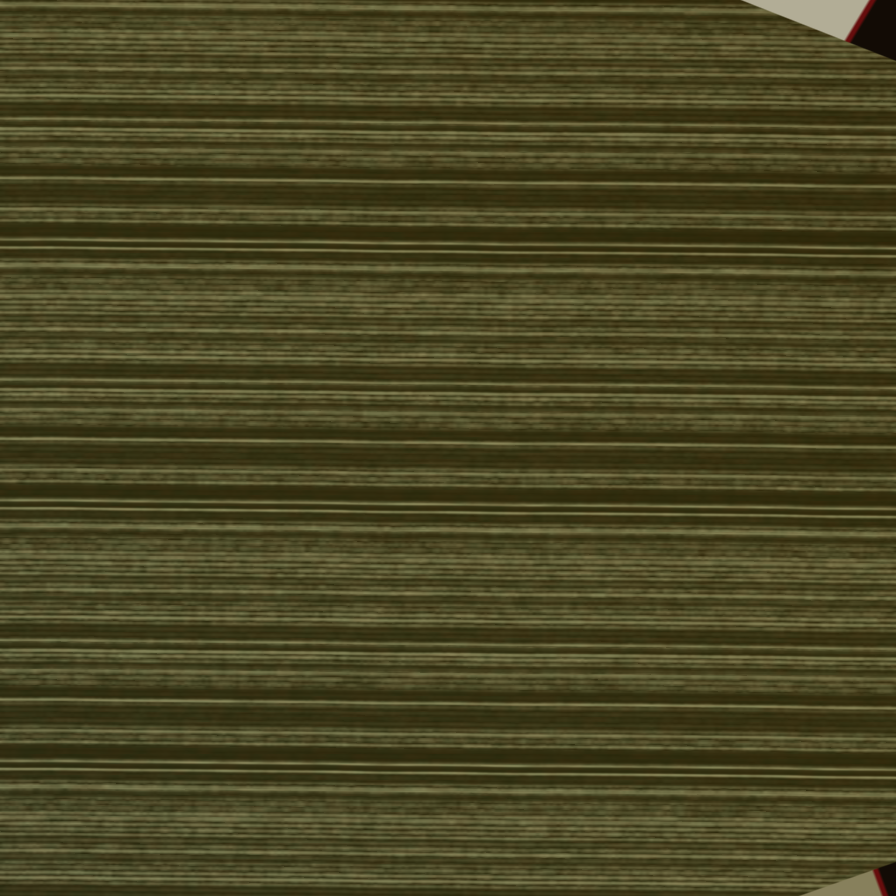
Reproduce this texture procedurally as a WebGL 2 fragment shader.

```glsl
#version 300 es
precision highp float;
// Woven olive fabric: one band of fine threads, dark gaps and bright cords,
// repeated about three and a half times down the canvas with a slight tilt.
// Noise along each thread breaks it into flecks; pale tabs cover two corners.

uniform vec2 u_resolution;
out vec4 outColor;

const float PERIOD = 0.291;        // height of one repeat
const float OFFSET = 0.267;        // first cord, measured from the top
const float TILT = 0.0098;         // drop of the threads from left to right
const float THREADS = 48.0;        // fine threads in one repeat
const float CORD_WIDTH = 0.0016;
const float BASE_TONE = 0.39;
const float THREAD_CONTRAST = 0.17;
const float FLECK = 0.34;
const float GRAIN = 0.10;

const vec3 SHADOW = vec3(0.175, 0.155, 0.04);
const vec3 STRAW = vec3(0.56, 0.55, 0.37);
const vec3 TAB_PALE = vec3(0.70, 0.68, 0.59);
const vec3 TAB_DULL = vec3(0.53, 0.50, 0.36);
const vec3 TAB_DARK = vec3(0.07, 0.045, 0.02);
const vec3 TAB_RED = vec3(0.40, 0.05, 0.05);

// Cords: place in the repeat, brightness
const vec2 CORDS[11] = vec2[11](
  vec2(0.0, 0.75), vec2(0.031, 0.62), vec2(0.102, 0.65), vec2(0.212, 0.38),
  vec2(0.34, 0.25), vec2(0.447, 0.48), vec2(0.537, 0.65), vec2(0.577, 0.55),
  vec2(0.65, 0.48), vec2(0.765, 0.72), vec2(0.882, 0.52));

// Dark gaps: place in the repeat, half width, depth
const vec3 GAPS[11] = vec3[11](
  vec3(0.015, 0.013, 0.9), vec3(0.055, 0.022, 0.75), vec3(0.125, 0.014, 0.6),
  vec3(0.30, 0.018, 0.45), vec3(0.37, 0.016, 0.5), vec3(0.50, 0.032, 0.75),
  vec3(0.558, 0.012, 0.7), vec3(0.63, 0.013, 0.6), vec3(0.735, 0.024, 0.85),
  vec3(0.82, 0.05, 0.75), vec3(0.965, 0.032, 0.9));

float hash(vec2 p) {
  return fract(sin(dot(p, vec2(12.9898, 78.233))) * 43758.5453);
}

// Smooth noise along x, independent for each row
float threadNoise(float x, float row) {
  float i = floor(x);
  return mix(hash(vec2(i, row)), hash(vec2(i + 1.0, row)), smoothstep(0.0, 1.0, x - i));
}

float wrapDistance(float a, float b) {
  return abs(fract(a - b + 0.5) - 0.5);
}

// Signed distance to the line through a and b
float side(vec2 p, vec2 a, vec2 b) {
  vec2 d = normalize(b - a), e = p - a;
  return d.x * e.y - d.y * e.x;
}

float weaveTone(vec2 p, float px) {
  float wobble = (threadNoise(p.x * 14.0, 3.0) - 0.5) * 0.001;
  float band = (p.y - TILT * p.x + wobble - OFFSET) / PERIOD;
  float row = floor(band * THREADS);

  // Fine threads, with the same strength order in every repeat
  float ridge = -cos(6.28318 * band * THREADS);
  float visible = 1.0 - smoothstep(0.3, 0.6, px * THREADS / PERIOD);
  float strength = hash(vec2(mod(row, THREADS), 7.0));
  float tone = BASE_TONE + (strength - 0.5) * 0.16;
  tone += THREAD_CONTRAST * (0.5 + strength) * ridge * visible;

  // Flecks and grain differ between repeats
  float fleck = 0.6 * threadNoise(p.x * 125.0, row) + 0.4 * threadNoise(p.x * 32.0, row + 91.0);
  tone += FLECK * (fleck - 0.5);
  tone += GRAIN * (threadNoise(p.x * 260.0, floor(p.y * 300.0) + 200.0) - 0.5);

  for (int i = 0; i < 11; i++) {
    float d = wrapDistance(band, GAPS[i].x);
    tone *= 1.0 - GAPS[i].z * (1.0 - smoothstep(0.55, 1.25, d / GAPS[i].y));
  }
  float width = max(CORD_WIDTH, 0.7 * px);
  for (int i = 0; i < 11; i++) {
    float d = wrapDistance(band, CORDS[i].x) * PERIOD / width;
    float wear = 0.75 + 0.4 * threadNoise(p.x * 40.0, floor(band + 0.5) * 20.0 + float(i));
    tone = mix(tone, 1.05, min(CORDS[i].y * wear, 1.0) * exp(-d * d));
  }
  return tone;
}

// Corner tab: pale part, red rim and dark end
vec3 addTab(vec3 color, vec3 pale, float inside, float cut, float px) {
  vec3 tab = mix(pale, TAB_DARK, smoothstep(-px, px, cut));
  tab = mix(tab, TAB_RED, 1.0 - smoothstep(0.001, 0.004 + px, abs(cut)));
  return mix(color, tab, smoothstep(-px, px, inside));
}

void main() {
  vec2 uv = gl_FragCoord.xy / u_resolution;
  vec2 p = vec2(uv.x, 1.0 - uv.y);   // y runs downward
  float px = 1.0 / u_resolution.y;

  vec3 color = mix(SHADOW, STRAW, weaveTone(p, px));

  // Slow light and tint: cooler at lower left, warmer at upper right
  float warm = p.x - p.y;
  color *= 1.0 - 0.06 * warm * warm - 0.04 * warm;
  color += vec3(0.010, 0.0, -0.012) * warm;
  color.r += 0.03 * (threadNoise(p.x * 70.0, floor(p.y * 170.0) + 50.0) - 0.5);

  color = addTab(color, TAB_PALE, side(p, vec2(1.0, 0.068), vec2(0.827, 0.0)),
                 side(p, vec2(0.948, 0.043), vec2(0.974, 0.0)), px);
  color = addTab(color, TAB_DULL, side(p, vec2(0.892, 1.0), vec2(1.0, 0.962)),
                 side(p, vec2(0.988, 1.0), vec2(0.977, 0.97)), px);
  outColor = vec4(color, 1.0);
}
```
